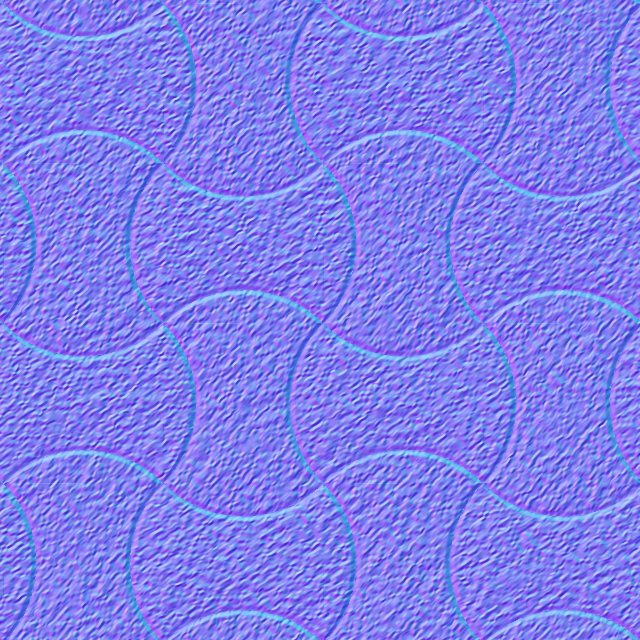
A WebGL 1 fragment shader for this texture map:

```glsl
precision highp float;
// Normal map of interlocking wavy-edged pavers with raised seams and a fine, rough grain.

uniform vec2 u_resolution;

const float TILES = 4.0;             // pavers across and down
const vec2 SHIFT = vec2(-0.02, 0.02);
const float ARC_RADIUS = 0.70711;    // quarter circle over a unit chord
const float SEAM_WIDTH = 0.034;      // half width, in pavers
const float SEAM_HEIGHT = 0.0045;
const float GRAIN_HEIGHT = 0.0046;
const vec2 GRAIN_SCALE = vec2(125.0, 225.0); // along and across the strokes
const float STEP = 0.001;            // spacing of the slope samples

float hash(vec2 p) {
  return fract(sin(dot(p, vec2(127.1, 311.7))) * 43758.5453);
}

float valueNoise(vec2 p) {
  vec2 i = floor(p);
  vec2 f = fract(p);
  f = f * f * (3.0 - 2.0 * f);
  float low = mix(hash(i), hash(i + vec2(1.0, 0.0)), f.x);
  float high = mix(hash(i + vec2(0.0, 1.0)), hash(i + vec2(1.0, 1.0)), f.x);
  return mix(low, high, f.y);
}

// Signed distance to the nearest wave of alternating arcs running along x.
float waveDistance(vec2 p, float phase) {
  float cell = floor(p.x);
  float line = floor(p.y + 0.5);
  float bulge = 2.0 * mod(cell + line + phase, 2.0) - 1.0;
  vec2 center = vec2(cell + 0.5, line - 0.5 * bulge);
  return bulge * (length(p - center) - ARC_RADIUS);
}

// Signed distances to the upright seam (x) and the level seam (y).
vec2 seamDistances(vec2 p) {
  return vec2(waveDistance(p.yx, 1.0), waveDistance(p, 0.0));
}

// Column and row of the curved paver that holds the point.
vec2 paverIndex(vec2 p) {
  return floor(p + 0.5) - 1.0 + step(0.0, seamDistances(p));
}

// Steep on the lower left, half as steep with a long tail on the upper right.
float seamProfile(float d) {
  float steep = smoothstep(0.0, SEAM_WIDTH, abs(d));
  float tail = smoothstep(0.0, 0.28, d);
  return 1.0 - (d < 0.0 ? steep : mix(steep, tail, 0.45));
}

float seamHeight(vec2 uv) {
  vec2 d = seamDistances(uv * TILES + SHIFT);
  return SEAM_HEIGHT * max(seamProfile(d.x), seamProfile(d.y));
}

// Short strokes in two sizes, broken up by a fine warp.
float grainHeight(vec2 uv, vec2 along, vec2 offset) {
  vec2 across = vec2(-along.y, along.x);
  vec2 q = vec2(dot(uv, along), dot(uv, across));
  q.y += 0.004 * valueNoise(uv * 105.0 + offset);
  q = q * GRAIN_SCALE + offset;
  return GRAIN_HEIGHT * (valueNoise(q) + 0.6 * valueNoise(q * 0.53 + 31.7));
}

// Slopes by central differences.
vec2 seamSlope(vec2 uv) {
  vec2 dx = vec2(STEP, 0.0);
  vec2 rise = vec2(seamHeight(uv + dx) - seamHeight(uv - dx),
                   seamHeight(uv + dx.yx) - seamHeight(uv - dx.yx));
  return rise / (2.0 * STEP);
}

vec2 grainSlope(vec2 uv, vec2 along, vec2 offset) {
  vec2 dx = vec2(STEP, 0.0);
  vec2 rise = vec2(
    grainHeight(uv + dx, along, offset) - grainHeight(uv - dx, along, offset),
    grainHeight(uv + dx.yx, along, offset) - grainHeight(uv - dx.yx, along, offset));
  vec2 slope = rise / (2.0 * STEP);
  return slope - 0.45 * along * dot(slope, along); // soften the stroke ends
}

// Green grows downward; blue brightens toward the right-hand light.
vec3 normalColor(vec2 slope) {
  vec2 tilt = 0.5 * normalize(vec3(-slope.x, slope.y, 1.0)).xy;
  float blue = 0.946 + dot(tilt, vec2(0.36, 0.1));
  return vec3(0.5 + tilt, min(blue, 1.0));
}

void main() {
  vec2 uv = gl_FragCoord.xy / u_resolution;
  vec2 p = uv * TILES + SHIFT;

  // Wide pavers carry flatter strokes than tall ones.
  vec2 paver = paverIndex(p);
  float wide = mod(paver.x + paver.y, 2.0);
  float angle = mix(0.82, 0.62, wide) + 0.1 * (hash(paver + 5.3) - 0.5);
  vec2 along = vec2(cos(angle), sin(angle));
  vec2 offset = 40.0 * vec2(hash(paver + 1.7), hash(paver + 9.1));

  // The grain is worn smoother along the seams.
  vec2 d = abs(seamDistances(p));
  float roughness = mix(0.45, 1.0, smoothstep(0.0, 1.5 * SEAM_WIDTH, min(d.x, d.y)));
  vec2 slope = seamSlope(uv) + roughness * grainSlope(uv, along, offset);
  gl_FragColor = vec4(normalColor(slope), 1.0);
}
```
